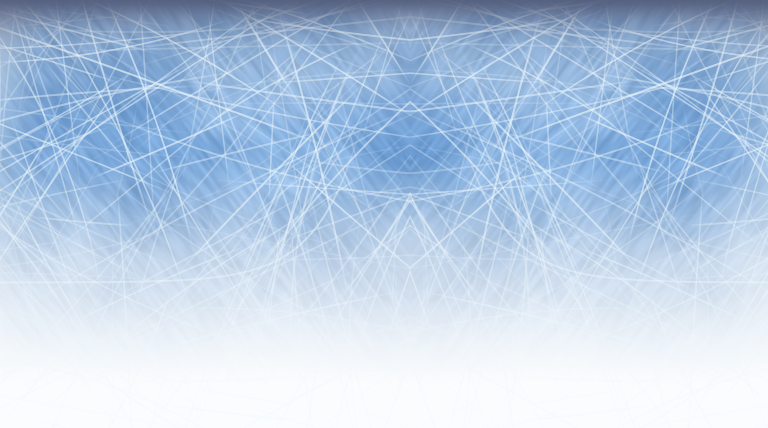
Write a Shadertoy shader that draws this texture.

```glsl
// Scratched ice sheet: a blue gradient fading to white snow at the bottom and
// to a slate shadow at the top, covered by random curved scratches that are
// mirrored about a vertical axis, over soft cloudy noise.

float hash(vec2 p) {
    return fract(sin(dot(p, vec2(127.1, 311.7))) * 43758.5453);
}

vec4 hash4(float n) {
    return fract(sin(n * vec4(12.99, 78.23, 39.35, 57.31) + 1.7) * 43758.5453);
}

float noise(vec2 p) {
    vec2 i = floor(p), f = fract(p);
    f = f * f * (3.0 - 2.0 * f);
    return mix(mix(hash(i), hash(i + vec2(1, 0)), f.x),
               mix(hash(i + vec2(0, 1)), hash(i + vec2(1, 1)), f.x), f.y);
}

float clouds(vec2 p) {
    float sum = 0.0, amp = 0.5;
    for (int i = 0; i < 4; i++) {
        sum += amp * noise(p);
        p = mat2(1.6, 1.2, -1.2, 1.6) * p + 7.3;
        amp *= 0.5;
    }
    return sum;
}

// Antialiased stroke that keeps its weight at any resolution
float stroke(float d, float width, float pixel) {
    float w = max(width, 0.55 * pixel);
    return width / w * (1.0 - smoothstep(w - 0.5 * pixel, w + 0.8 * pixel, abs(d)));
}

// Summed opacity of the random, slightly bent scratches
float scratches(vec2 p, float pixel) {
    float sum = 0.0;
    for (int i = 0; i < 250; i++) {
        vec4 h = hash4(float(i) + 1.0);
        vec4 g = hash4(float(i) + 401.5);
        float angle = 3.14159 * h.z;
        vec2 dir = vec2(cos(angle), sin(angle));
        vec2 q = p - vec2(h.x * 1.08 - 0.06, h.y * 1.1 - 0.05);
        float along = dot(q, dir);
        float bend = (g.x - 0.5) * 0.9 * g.y;
        float across = dot(q, vec2(-dir.y, dir.x)) + bend * along * along;
        across /= sqrt(1.0 + 4.0 * bend * bend * along * along);
        float reach = mix(0.12, 0.6, h.w);
        float taper = 1.0 - smoothstep(0.5 * reach, reach, abs(along));
        float strength = mix(0.18, 0.95, g.z * g.z);
        sum += strength * taper * stroke(across, mix(0.0009, 0.0018, g.w), pixel);
    }
    return sum;
}

void mainImage(out vec4 fragColor, in vec2 fragCoord) {
    vec2 uv = fragCoord / iResolution.xy;
    float aspect = iResolution.x / iResolution.y;
    float pixel = 1.0 / iResolution.y;
    float depth = 1.0 - uv.y;

    // Fold the sheet about its mirror axis; units are canvas heights
    vec2 p = vec2(abs(uv.x - 0.534) * aspect, uv.y);

    // Blue ice, deepest in a band above the middle
    float cloud = clouds(p * 5.0);
    float band = exp(-pow((depth - 0.35) / 0.16, 2.0));
    vec3 ice = mix(vec3(0.56, 0.69, 0.84), vec3(0.47, 0.65, 0.85), band);
    ice += (cloud - 0.45) * vec3(0.34, 0.26, 0.16);

    // Fine directional grain
    float grain = noise(mat2(0.8, 0.6, -0.6, 0.8) * p * vec2(110.0, 18.0))
                + noise(mat2(0.6, -0.8, 0.8, 0.6) * p * vec2(24.0, 130.0));
    ice += (grain - 1.0) * 0.07;

    // Pale haze at the sides and around the lower axis
    float side = exp(-min(uv.x, 1.0 - uv.x) * 22.0);
    ice = mix(ice, vec3(0.84, 0.89, 0.94), 0.45 * side);
    vec2 glow = (p - vec2(0.0, 0.44)) / vec2(0.14, 0.13);
    ice = mix(ice, vec3(0.86, 0.91, 0.96), 0.3 * exp(-dot(glow, glow)));

    // Snow builds up toward the bottom
    float snow = smoothstep(0.35, 0.93, depth);
    vec3 col = mix(ice, vec3(0.985, 0.99, 0.995), snow);

    // Random scratches and the broad sweep that flattens toward both sides
    float marks = scratches(p, pixel);
    float rise = 0.18 * exp(-(p.x - 0.186) * 10.0);
    float sweep = (p.y - 0.34 - rise) / sqrt(1.0 + 100.0 * rise * rise);
    marks += 0.8 * smoothstep(0.1, 0.22, p.x) * stroke(sweep, 0.0016, pixel);
    col = mix(col, vec3(0.93, 0.97, 0.99), (1.0 - exp(-1.15 * marks)) * (1.0 - 0.4 * snow));

    // Slate shadow along the top, slightly deeper in the corners
    float shade = exp(-pow(depth / (0.055 + 0.02 * side), 1.5));
    col = mix(col, vec3(0.33, 0.37, 0.49), 0.96 * shade);

    fragColor = vec4(clamp(col, 0.0, 1.0), 1.0);
}
```
